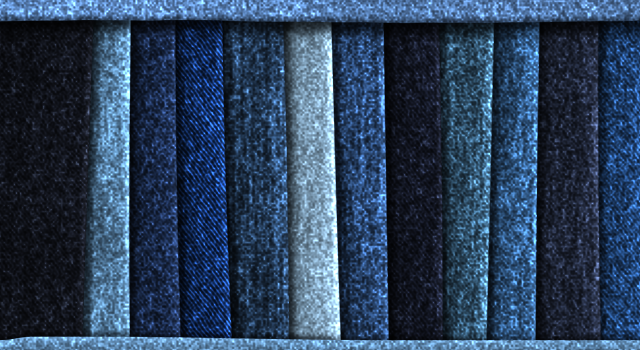
Write a Shadertoy shader that draws this texture.

```glsl
// Twelve folded denim panels standing side by side between two horizontal rolls.
// Each panel overlaps its right neighbour; folds are shaded by edge distance,
// and the cloth is value noise stretched into threads plus a diagonal twill.

#define GRAIN_FREQ 310.0     // fine weave cells across the canvas
#define STREAK_FREQ 230.0    // vertical threads across the canvas
#define TWILL_FREQ 145.0     // diagonal ribs across the canvas
#define GRAIN_GAIN 1.9       // weave contrast, in stops
#define FOLD_SHADOW 0.022    // width of the shadow cast on the next panel
#define FOLD_ROLL 0.012      // width of the lit right edge
#define TOP_ROLL 0.938       // lower side of the top roll
#define BOTTOM_ROLL 0.034    // mean upper side of the bottom roll

const int PANELS = 12;

// Panel borders from left to right: x at the top, x at the bottom
const vec2 BORDERS[13] = vec2[13](
    vec2(-0.10, -0.10), vec2(0.147, 0.128), vec2(0.205, 0.203),
    vec2(0.274, 0.283), vec2(0.347, 0.363), vec2(0.442, 0.452),
    vec2(0.517, 0.533), vec2(0.599, 0.608), vec2(0.685, 0.692),
    vec2(0.773, 0.760), vec2(0.844, 0.837), vec2(0.935, 0.939),
    vec2(1.10, 1.10));

// Dye of each panel
const vec3 DYES[12] = vec3[12](
    vec3(0.065, 0.075, 0.105), vec3(0.35, 0.52, 0.67), vec3(0.10, 0.16, 0.28),
    vec3(0.07, 0.17, 0.36), vec3(0.14, 0.23, 0.34), vec3(0.54, 0.68, 0.79),
    vec3(0.16, 0.27, 0.43), vec3(0.075, 0.09, 0.14), vec3(0.21, 0.35, 0.46),
    vec3(0.20, 0.36, 0.54), vec3(0.115, 0.14, 0.205), vec3(0.14, 0.29, 0.50));

// Cloth of each panel: twill strength, vertical streak strength
const vec2 CLOTHS[12] = vec2[12](
    vec2(0.25, 0.5), vec2(0.1, 0.9), vec2(0.2, 0.4), vec2(0.75, 0.2),
    vec2(0.1, 1.3), vec2(0.1, 0.6), vec2(0.1, 1.0), vec2(0.3, 0.5),
    vec2(0.2, 0.9), vec2(0.15, 0.8), vec2(0.15, 0.8), vec2(0.3, 0.4));

float hash(vec2 p) {
    vec3 q = fract(vec3(p.xyx) * 0.1031);
    q += dot(q, q.yzx + 33.33);
    return fract((q.x + q.y) * q.z);
}

// Value noise, centred on zero
float noise(vec2 p) {
    vec2 i = floor(p), f = fract(p);
    f = f * f * (3.0 - 2.0 * f);
    float low = mix(hash(i), hash(i + vec2(1, 0)), f.x);
    float high = mix(hash(i + vec2(0, 1)), hash(i + vec2(1, 1)), f.x);
    return mix(low, high, f.y) - 0.5;
}

// Dyed cloth with weave, threads, ribs and worn patches
vec3 denim(vec2 p, vec3 dye, vec2 cloth, float seed) {
    vec2 q = p + seed * 3.7;
    float grain = noise(q * GRAIN_FREQ) + 0.5 * noise(q * GRAIN_FREQ * vec2(0.6, 0.4));
    float streak = noise(q * vec2(STREAK_FREQ, 16.0)) + 0.7 * noise(q * vec2(70.0, 4.0));
    float wear = noise(q * vec2(14.0, 7.0));
    float rib = sin(6.2832 * (TWILL_FREQ * (p.x + 0.75 * p.y) + 0.5 * noise(q * 60.0)));
    float stops = GRAIN_GAIN * grain + cloth.y * streak + cloth.x * rib + 0.4 * wear;
    stops *= mix(1.0, 0.5, smoothstep(0.2, 0.7, dye.g));
    float fleck = smoothstep(0.3, 0.75, grain);
    return dye * exp2(stops) + fleck * vec3(0.07, 0.085, 0.10);
}

// Slightly bowed border of panel i at depth t below the top
float border(int i, float t) {
    float bow = 0.005 * (hash(vec2(i, 5)) - 0.5);
    return mix(BORDERS[i].x, BORDERS[i].y, t) + bow * sin(3.1416 * t);
}

vec3 panel(int i, vec2 p, float left, float right) {
    float u = clamp((p.x - left) / (right - left), 0.0, 1.0);
    float fromLeft = p.x - left, fromRight = right - p.x;
    vec3 col = denim(p, DYES[i], CLOTHS[i], float(i) + 1.0);
    float light = mix(0.82, 1.15, u * u);
    light *= mix(0.25, 1.0, smoothstep(-0.002, FOLD_SHADOW, fromLeft));
    // Lit fold with a thin dark rim
    float roll = 1.0 - smoothstep(0.0, FOLD_ROLL, fromRight);
    light *= 1.0 + 0.4 * roll;
    light *= mix(0.7, 1.0, smoothstep(0.0, 0.0025, fromRight));
    return col * light + 0.025 * roll;
}

void mainImage(out vec4 fragColor, in vec2 fragCoord) {
    vec2 uv = fragCoord / iResolution.xy;
    vec2 p = fragCoord / iResolution.x;
    float px = 0.75 / iResolution.x, py = 0.75 / iResolution.y;
    float depth = 1.0 - uv.y;

    // Panels, right to left so each covers its neighbour
    vec3 col = vec3(0.0);
    for (int i = PANELS - 1; i >= 0; i--) {
        float left = border(i, depth), right = border(i + 1, depth);
        if (p.x < left - 2.0 * px || p.x > right + 2.0 * px) continue;
        col = mix(col, panel(i, p, left, right), smoothstep(-px, px, right - p.x));
    }

    // Rolls and the shadows they cast
    float topEdge = TOP_ROLL + 0.004 * sin(uv.x * 7.0) + 0.003 * noise(vec2(uv.x * 30.0, 2.0));
    float lowEdge = BOTTOM_ROLL + 0.010 * (1.0 - smoothstep(0.15, 0.6, uv.x))
                  - 0.010 * (1.0 - smoothstep(0.0, 0.05, uv.x)) - 0.006;
    float below = topEdge - uv.y, above = uv.y - lowEdge;
    col *= mix(0.22, 1.0, smoothstep(0.0, 0.065, below));
    col *= mix(0.45, 1.0, smoothstep(0.0, 0.025, above));

    vec3 topCloth = denim(p, vec3(0.33, 0.48, 0.68), vec2(0.1, 0.1), 21.0);
    topCloth *= mix(0.55, 1.1, smoothstep(0.0, 0.022, -below)) * mix(1.1, 0.9, uv.x);
    vec3 lowCloth = denim(p, vec3(0.38, 0.55, 0.71), vec2(0.1, 0.1), 34.0);
    lowCloth *= mix(1.2, 0.9, smoothstep(0.0, 0.03, -above));
    col = mix(col, topCloth, smoothstep(-py, py, -below));
    col = mix(col, lowCloth, smoothstep(-py, py, -above));

    fragColor = vec4(clamp(col, 0.0, 1.0), 1.0);
}
```
